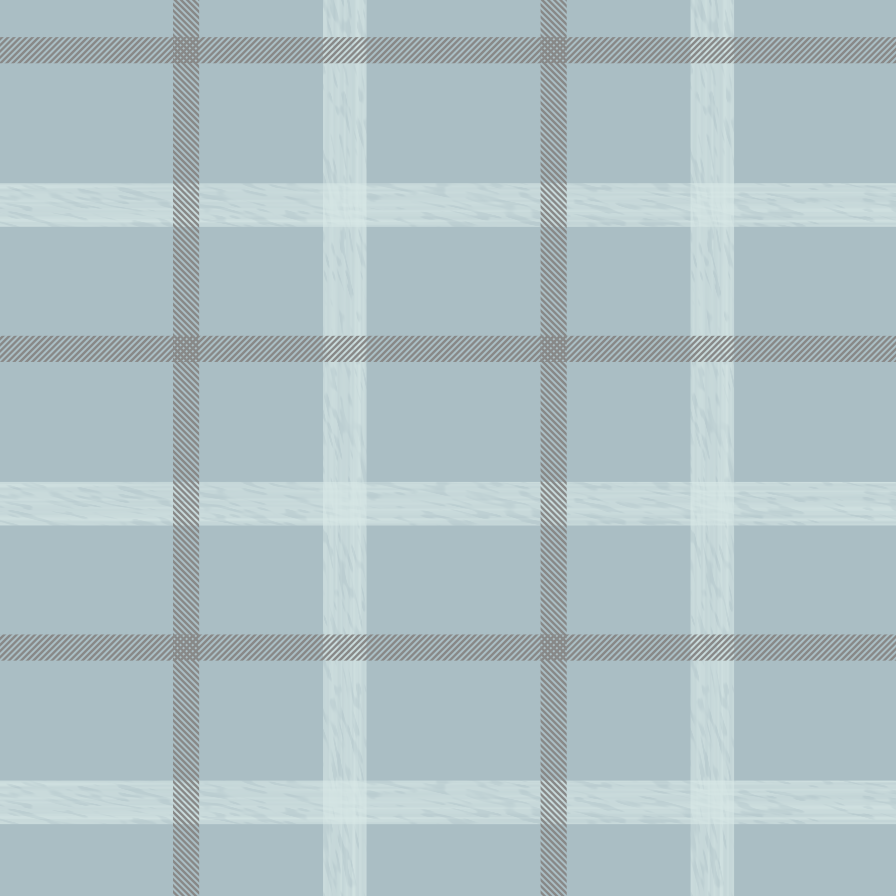
Write a Shadertoy shader that draws this pattern.

```glsl
// Windowpane plaid: pale wood-grained bands under grey diagonally hatched bands.

const vec2  TILE         = vec2(0.4102, 0.33333);
const vec2  PALE_CENTER  = vec2(0.3848, 0.1045);
const vec2  HATCH_CENTER = vec2(0.2077, 0.2773);
const float PALE_HALF    = 0.0243;
const float HATCH_HALF   = 0.0146;
const float HATCH_PERIOD = 0.00683;
const float HATCH_DUTY   = 0.54;

const vec3 GROUND = vec3(0.667, 0.745, 0.770);
const vec3 PALE   = vec3(0.850, 0.912, 0.905);
const vec3 GREY   = vec3(0.535, 0.535, 0.530);

float hash(vec2 p) {
    vec3 q = fract(p.xyx * 0.1031);
    q += dot(q, q.yzx + 33.33);
    return fract((q.x + q.y) * q.z);
}

float valueNoise(vec2 p) {
    vec2 cell = floor(p);
    vec2 f = fract(p);
    f = f * f * (3.0 - 2.0 * f);
    float low  = mix(hash(cell), hash(cell + vec2(1.0, 0.0)), f.x);
    float high = mix(hash(cell + vec2(0.0, 1.0)), hash(cell + vec2(1.0, 1.0)), f.x);
    return mix(low, high, f.y);
}

// Signed offset from the nearest repeated band center
float bandOffset(float x, float center, float period) {
    return (fract((x - center) / period + 0.5) - 0.5) * period;
}

// Antialiased coverage of a strip
float strip(float offset, float halfWidth, float px) {
    return clamp((halfWidth - abs(offset)) / px + 0.5, 0.0, 1.0);
}

// Diagonal stripes; t runs across them along a canvas axis
float hatch(float t, float px) {
    float offset = bandOffset(t, 0.0, HATCH_PERIOD);
    return strip(offset, 0.5 * HATCH_DUTY * HATCH_PERIOD, px * 1.414);
}

// Opacity of brushed wood: long fibres, fine pinstripes and short slanted flecks
float grain(float along, float across, float seed) {
    float a = across + 0.1;
    float fibres = valueNoise(vec2(along * 5.0 + seed, a * 430.0));
    float pins = smoothstep(0.64, 0.9, valueNoise(vec2(along * 1.5 + seed, a * 290.0 + 50.0)));
    float slanted = a + along * 0.22 + 0.004 * valueNoise(vec2(along * 24.0, a * 60.0));
    float fleckNoise = valueNoise(vec2(along * 65.0 + seed, slanted * 330.0));
    float flecks = smoothstep(0.55, 0.85, fleckNoise);
    return clamp(0.62 + 0.20 * (fibres - 0.5) + 0.12 * pins - 0.22 * flecks, 0.0, 1.0);
}

void mainImage(out vec4 fragColor, in vec2 fragCoord) {
    vec2 p = fragCoord / iResolution.y;
    float px = 1.0 / iResolution.y;
    vec3 color = GROUND;

    // Translucent grained bands build up where they cross
    float paleX = bandOffset(p.x, PALE_CENTER.x, TILE.x);
    float paleY = bandOffset(p.y, PALE_CENTER.y, TILE.y);
    color = mix(color, PALE, strip(paleY, PALE_HALF, px) * grain(p.x, paleY, 7.0));
    color = mix(color, PALE, strip(paleX, PALE_HALF, px) * grain(p.y, paleX, 31.0));

    // Opposed hatching leaves a lattice of dots at crossings
    float hatchX = bandOffset(p.x, HATCH_CENTER.x, TILE.x);
    float hatchY = bandOffset(p.y, HATCH_CENTER.y, TILE.y);
    float vertical   = strip(hatchX, HATCH_HALF, px) * hatch(p.x + p.y, px);
    float horizontal = strip(hatchY, HATCH_HALF, px) * hatch(p.x - p.y, px);
    color = mix(color, GREY, vertical);
    color = mix(color, GREY, horizontal);

    fragColor = vec4(color, 1.0);
}
```
